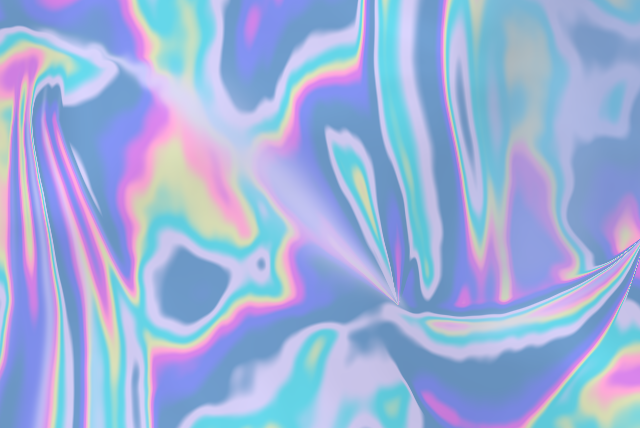
A WebGL 1 fragment shader for this texture:

```glsl
precision highp float;
// Crumpled holographic foil: a smooth phase field is sent through a cyclic
// pastel palette. Warped noise gives the broad pools of colour, while fans,
// pleats and a curved lens bend the phase into long folds.
uniform vec2 u_resolution;

float hash(vec2 p) {
  return fract(sin(dot(p, vec2(127.1, 311.7))) * 43758.545);
}

float noise(vec2 p) {
  vec2 i = floor(p), f = fract(p);
  f = f * f * f * (f * (f * 6.0 - 15.0) + 10.0);
  return mix(mix(hash(i), hash(i + vec2(1.0, 0.0)), f.x),
             mix(hash(i + vec2(0.0, 1.0)), hash(i + 1.0), f.x), f.y);
}

float softNoise(vec2 p) {
  float sum = 0.0, amp = 0.68;
  for (int i = 0; i < 4; i++) {
    sum += amp * noise(p);
    p = mat2(1.6, 1.2, -1.2, 1.6) * p + 7.3;
    amp *= 0.36;
  }
  return sum;
}

// 1 between lo and hi, fading out over soft on both sides
float band(float x, float lo, float hi, float soft) {
  return smoothstep(lo - soft, lo, x) * (1.0 - smoothstep(hi, hi + soft, x));
}

// Cyclic foil colours; wide plateaus for blues, thin ones for warm fringes
vec3 foil(float phase) {
  float t = fract(phase);
  vec3 slate = vec3(0.42, 0.59, 0.77);
  vec3 periwinkle = vec3(0.49, 0.55, 0.91);
  vec3 orchid = vec3(0.82, 0.50, 0.89);
  vec3 pink = vec3(0.97, 0.64, 0.82);
  vec3 cream = vec3(0.83, 0.85, 0.70);
  vec3 cyan = vec3(0.38, 0.81, 0.88);
  vec3 lavender = vec3(0.80, 0.78, 0.93);
  vec3 c = mix(slate, periwinkle, smoothstep(0.14, 0.34, t));
  c = mix(c, orchid, smoothstep(0.38, 0.50, t));
  c = mix(c, pink, smoothstep(0.51, 0.58, t));
  c = mix(c, cream, smoothstep(0.57, 0.64, t));
  c = mix(c, cyan, smoothstep(0.64, 0.73, t));
  c = mix(c, lavender, smoothstep(0.75, 0.86, t));
  return mix(c, slate, smoothstep(0.91, 1.0, t));
}

void main() {
  vec2 p = gl_FragCoord.xy / u_resolution.y;
  p.x += 0.5 * (1.5 - u_resolution.x / u_resolution.y);
  vec2 warp = vec2(softNoise(p * 2.3 + 3.1), softNoise(p * 2.3 + 19.7)) - 0.5;
  vec2 q = p + 0.05 * warp;

  // Broad pools of colour
  float phase = 0.15 + 2.3 * softNoise(p * vec2(2.7, 2.1) + 1.1 * warp + 4.0);

  // Diagonal crease: a phase jump hidden under a pale ridge
  float along = q.x - 0.13;
  float crinkle = 0.025 * (noise(p * 26.0) - 0.5) * (1.0 - smoothstep(0.3, 0.6, p.x));
  float ridge = (q.y - 0.92 + along * (0.35 + 0.56 * along) + crinkle) * 0.75;
  float ridgeWidth = 0.012 + 0.06 * band(q.x, 0.55, 0.68, 0.28);
  phase += 0.4 * smoothstep(-2.0 * ridgeWidth, 2.0 * ridgeWidth, ridge);

  // Rays spreading upward from the pinch point
  vec2 ray = q - vec2(0.92, 0.28);
  float angle = atan(ray.x, ray.y + 0.0001);
  float rays = 0.1 + 1.9 * softNoise(vec2(angle * 3.2, length(ray) * 1.3) + 11.0);
  phase = mix(phase, rays, band(angle, -0.72, 0.15, 0.2)
                         * (1.0 - smoothstep(0.3, 0.75, length(ray))));

  // Tall pleats to the right of the middle
  float pleat = (q.x - 1.04 - 0.025 * sin(p.y * 5.0)) / (0.07 + 0.06 * p.y);
  float pleatPhase = 0.62 + 0.55 * pleat
                   + 1.1 * noise(vec2(pleat * 2.2, p.y * 1.4 + 5.0));
  float pleatMask = band(pleat, -0.8, 0.9, 0.6) * smoothstep(0.2, 0.36, p.y);
  phase = mix(phase, pleatPhase, pleatMask);

  // Strips fanning down the left side
  float strip = (q.x - 0.09 - 0.02 * sin(p.y * 7.0))
              / (0.06 + 0.24 * max(0.72 - p.y, 0.0));
  float stripPhase = 0.3 + 1.1 * strip
                   + 0.9 * noise(vec2(strip * 3.5, p.y * 1.8 + 2.0));
  float stripMask = band(strip, -0.3, 0.9, 0.4) * (1.0 - smoothstep(0.66, 0.88, p.y));
  phase = mix(phase, stripPhase, stripMask);

  // Curved lens sweeping up to the right edge, one colour cycle across
  float top = 0.225 + 1.2 * (q.x - 1.07) * (q.x - 1.07);
  float thickness = 0.025 + 2.0 * max((q.x - 0.85) * (1.5 - q.x), 0.0);
  float across = (top - q.y) / thickness;
  float lensMask = band(across, 0.0, 1.0, 0.3) * smoothstep(0.88, 1.02, q.x);
  float lensPhase = 0.5 + across + 0.35 * (softNoise(p * 5.0) - 0.5);
  phase = mix(phase, lensPhase, lensMask);

  // Faint brushed mottling
  phase += 0.05 * (noise(p * vec2(34.0, 13.0) + 4.0 * warp) - 0.5);
  vec3 color = foil(phase);

  // Muted, smoky sheet at the upper right
  float smoke = smoothstep(1.04, 1.2, q.x) * smoothstep(0.0, 0.15, q.y - top);
  vec3 smokeColor = mix(vec3(0.43, 0.54, 0.72), vec3(0.60, 0.65, 0.80),
                        softNoise(p * vec2(5.0, 2.2) + 2.0 * warp));
  color = mix(color, smokeColor, 0.55 * smoke);

  // Pale light on the crease, the lens rim and the strip edges
  float glow = exp(-ridge * ridge / (ridgeWidth * ridgeWidth))
             * band(q.x, 0.12, 0.9, 0.06);
  float rim = exp(-across * across * 90.0) * smoothstep(0.92, 1.05, q.x);
  float edge = stripMask * pow(0.5 + 0.5 * cos(strip * 11.0), 6.0);
  color = mix(color, vec3(0.81, 0.80, 0.95), max(0.82 * glow, 0.6 * max(rim, edge)));

  // Soft shading over the bent surface
  color *= 0.94 + 0.14 * softNoise(p * vec2(3.6, 2.8) - 2.0 * warp + 31.0);
  gl_FragColor = vec4(clamp(color, 0.0, 1.0), 1.0);
}
```
